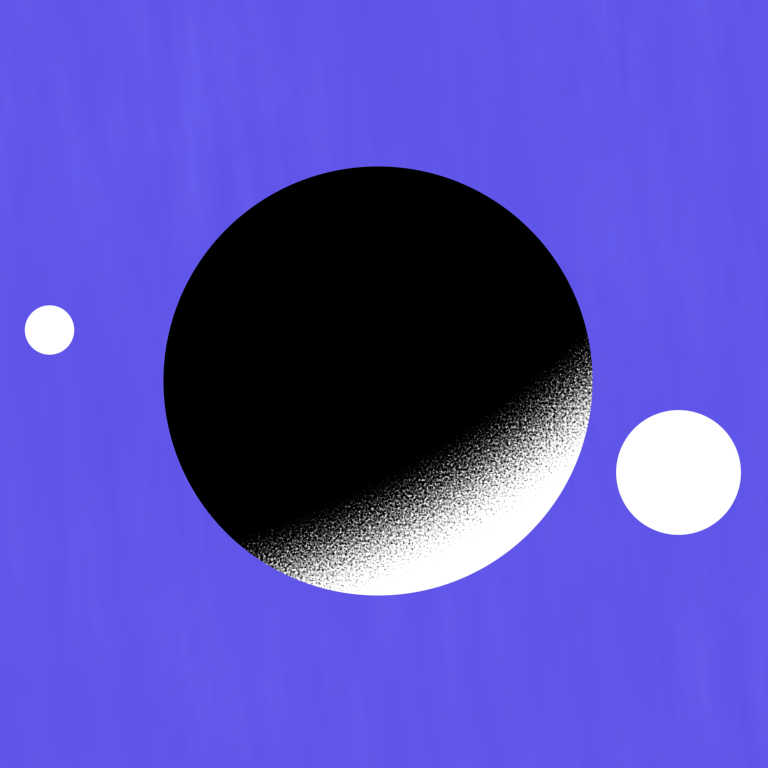
Give the GLSL for this background, as a Shadertoy shader.

```glsl
// Draws a grainy, half-lit black planet with two white moons on a brushed violet field.

const vec3 VIOLET = vec3(0.376, 0.339, 0.914);
const vec3 BRUSH_TINT = vec3(0.05, 0.06, 0.05);
const vec3 WHITE = vec3(1.0);

// Pseudo-random gradient in [-1, 1] for a lattice corner
vec2 cornerGradient(vec2 cell) {
    vec3 p = fract(cell.xyx * vec3(0.1031, 0.1030, 0.0973));
    p += dot(p, p.yzx + 33.33);
    return 2.0 * fract((p.xx + p.yz) * p.zy) - 1.0;
}

float gradientNoise(vec2 p) {
    vec2 cell = floor(p);
    vec2 f = p - cell;
    vec2 w = f * f * f * (f * (f * 6.0 - 15.0) + 10.0);
    vec2 e = vec2(1.0, 0.0);
    float a = dot(cornerGradient(cell), f);
    float b = dot(cornerGradient(cell + e.xy), f - e.xy);
    float c = dot(cornerGradient(cell + e.yx), f - e.yx);
    float d = dot(cornerGradient(cell + e.xx), f - e.xx);
    return mix(mix(a, b, w.x), mix(c, d, w.x), w.y);
}

// Antialiased coverage of a disc
float disc(vec2 p, vec2 center, float radius, float pixel) {
    return 1.0 - smoothstep(-pixel, pixel, length(p - center) - radius);
}

// Long, slightly slanted brush marks that fade in and out over broad patches
vec3 brushedField(vec2 p) {
    vec2 slanted = vec2(p.x + 0.12 * p.y, p.y);
    float patches = gradientNoise(p * 3.0 + 7.0);
    float marks = 0.0;
    float weight = 0.5;
    vec2 scale = vec2(24.0, 3.5);
    for (int i = 0; i < 3; i++) {
        marks += weight * gradientNoise(slanted * scale + 19.0 * float(i));
        scale *= 2.1;
        weight *= 0.65;
    }
    float strength = 0.45 + 0.6 * smoothstep(-0.2, 0.4, patches);
    return VIOLET + BRUSH_TINT * (marks * strength + 0.25 * patches);
}

// Light rising across a wide curved terminator, broken into fine specks
float stippledLight(vec2 p, vec2 shadowCenter, float darkRadius, float lightRadius) {
    float light = (length(p - shadowCenter) - darkRadius) / (lightRadius - darkRadius);
    float grain = gradientNoise(p * 291.0 + 0.37) + 0.6 * gradientNoise(p * 437.0 + 31.7);
    float spread = smoothstep(-0.15, 0.35, light) * (1.0 - smoothstep(0.9, 1.35, light));
    return smoothstep(0.08, 0.94, light + 0.55 * grain * spread);
}

void mainImage(out vec4 fragColor, in vec2 fragCoord) {
    vec2 p = fragCoord / iResolution.y;
    float pixel = 0.8 / iResolution.y;

    vec3 color = brushedField(p);

    // Planet
    float light = stippledLight(p, vec2(-0.0065, 1.344), 1.081, 1.208);
    color = mix(color, WHITE * light, disc(p, vec2(0.4922, 0.5039), 0.2793, pixel));

    // Moons
    color = mix(color, WHITE, disc(p, vec2(0.0645, 0.5703), 0.0322, pixel));
    color = mix(color, WHITE, disc(p, vec2(0.8835, 0.3848), 0.0813, pixel));

    fragColor = vec4(color, 1.0);
}
```
